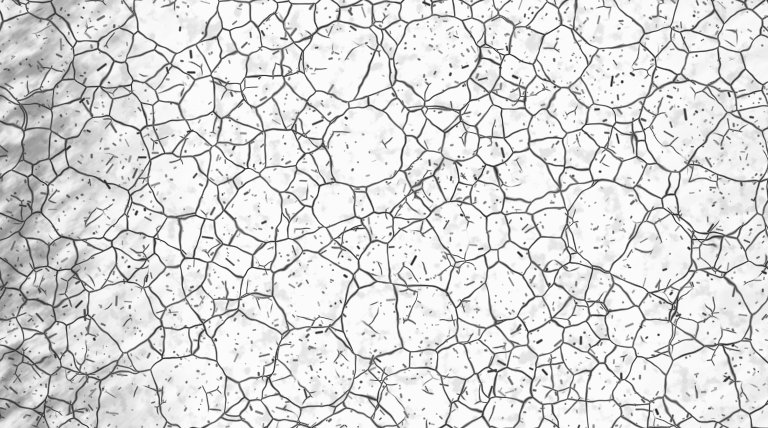
Reproduce this texture procedurally as a Shadertoy shader.

```glsl
// Etched metal section: pale grains of mixed size, thin dark boundaries, specks and a grey left side.

const vec3 PALE = vec3(0.985);
const vec3 INK = vec3(0.15);
const float GRAINS = 16.0; // grain seeds per canvas height

vec2 hash22(vec2 p) {
    vec3 q = fract(p.xyx * vec3(0.1031, 0.1030, 0.0973));
    q += dot(q, q.yzx + 33.33);
    return fract((q.xx + q.yz) * q.zy);
}

float noise(vec2 p) {
    vec2 i = floor(p), f = fract(p);
    f = f * f * (3.0 - 2.0 * f);
    float low = mix(hash22(i).x, hash22(i + vec2(1, 0)).x, f.x);
    float high = mix(hash22(i + vec2(0, 1)).x, hash22(i + vec2(1, 1)).x, f.x);
    return mix(low, high, f.y);
}

float fbm(vec2 p) {
    float sum = 0.0, amp = 0.5;
    for (int i = 0; i < 4; i++) {
        sum += amp * noise(p);
        p = mat2(0.8, 0.6, -0.6, 0.8) * p * 2.03 + 17.0;
        amp *= 0.5;
    }
    return sum / 0.9375;
}

// Seed position in xy, weight in z: a few heavy seeds swallow their neighbours
vec3 grainSeed(vec2 cell, float spread) {
    vec2 size = hash22(cell + 71.0);
    float weight = 0.35 * size.x + spread * smoothstep(0.86, 1.0, size.y);
    return vec3(cell + 0.04 + 0.92 * hash22(cell), weight);
}

// Distance to the nearest boundary of a weighted Voronoi diagram
float boundaryDistance(vec2 p, float spread) {
    vec2 home = floor(p);
    vec3 owner = vec3(0.0);
    float best = 1e5;
    for (int j = -3; j <= 3; j++)
    for (int i = -3; i <= 3; i++) {
        vec3 s = grainSeed(home + vec2(i, j), spread);
        float power = dot(p - s.xy, p - s.xy) - s.z;
        if (power < best) { best = power; owner = s; }
    }
    float edge = 1e5;
    for (int j = -3; j <= 3; j++)
    for (int i = -3; i <= 3; i++) {
        vec3 s = grainSeed(home + vec2(i, j), spread);
        float gap = length(s.xy - owner.xy);
        float power = dot(p - s.xy, p - s.xy) - s.z;
        if (gap > 0.001) edge = min(edge, (power - best) / (2.0 * gap));
    }
    return edge;
}

float stroke(float dist, float halfWidth, float soft) {
    return 1.0 - smoothstep(halfWidth - soft, halfWidth + soft, dist);
}

// Scattered dots and short scratches; lengths are in canvas heights
float specks(vec2 p, float scale, float share, float reach, float radius, float soft) {
    vec2 home = floor(p * scale);
    float ink = 0.0;
    for (int j = -1; j <= 1; j++)
    for (int i = -1; i <= 1; i++) {
        vec2 cell = home + vec2(i, j);
        vec2 kind = hash22(cell + 131.0);
        vec2 shape = hash22(cell + 211.0);
        vec2 centre = (cell + hash22(cell + 37.0)) / scale;
        float angle = 6.2832 * shape.x;
        vec2 dir = vec2(cos(angle), sin(angle));
        float halfLen = reach * shape.y * shape.y;
        vec2 d = p - centre;
        d -= dir * clamp(dot(d, dir), -halfLen, halfLen);
        float dark = mix(0.4, 1.0, fract(kind.y * 7.0));
        float present = step(kind.x, share * 2.0 * noise(centre * 7.0));
        ink = max(ink, present * dark * stroke(length(d), radius * (0.5 + kind.y), soft));
    }
    return ink;
}

void mainImage(out vec4 fragColor, in vec2 fragCoord) {
    vec2 p = fragCoord / iResolution.y;
    float width = iResolution.x / iResolution.y;
    float soft = max(0.8 / iResolution.y, 0.0022);

    // Gently curved grain boundaries
    vec2 bend = vec2(noise(p * 22.0), noise(p * 22.0 + 50.0)) - 0.5;
    bend += 0.4 * (vec2(noise(p * 60.0), noise(p * 60.0 + 90.0)) - 0.5);
    vec2 q = p + 0.014 * bend;
    float edge = boundaryDistance(q * GRAINS + 40.0, 2.3) / GRAINS;
    float lines = stroke(edge, 0.0019, soft) * mix(0.72, 1.0, noise(p * 30.0));

    // Broken inner boundaries
    float inner = boundaryDistance(q * 19.0 + 203.0, 0.5) / 19.0;
    float broken = smoothstep(0.66, 0.76, noise(p * 24.0 + 9.0));
    lines = max(lines, 0.85 * broken * stroke(inner, 0.0014, soft));

    // Inclusions
    float marks = specks(p, 34.0, 0.33, 0.012, 0.0019, soft);
    marks = max(marks, 0.8 * specks(p + 5.0, 62.0, 0.24, 0.004, 0.0017, soft));

    // Uneven light with a diagonal mottle towards the left side
    float side = 1.0 - smoothstep(0.0, 0.48, p.x + 0.12 * (noise(p * 4.0) - 0.5));
    side += 0.16 * smoothstep(width - 0.35, width, p.x);
    vec2 grain = mat2(0.8, -0.6, 0.6, 0.8) * p * vec2(26.0, 26.0);
    float mottle = fbm(grain * vec2(0.6, 1.5));
    float shade = side * (0.04 + 0.36 * smoothstep(0.25, 0.8, mottle));
    shade += 0.09 * smoothstep(0.52, 0.8, fbm(p * 45.0 + 30.0));

    vec3 colour = PALE * (1.0 - shade);
    colour = mix(colour, INK, max(lines, marks));
    fragColor = vec4(colour, 1.0);
}
```
